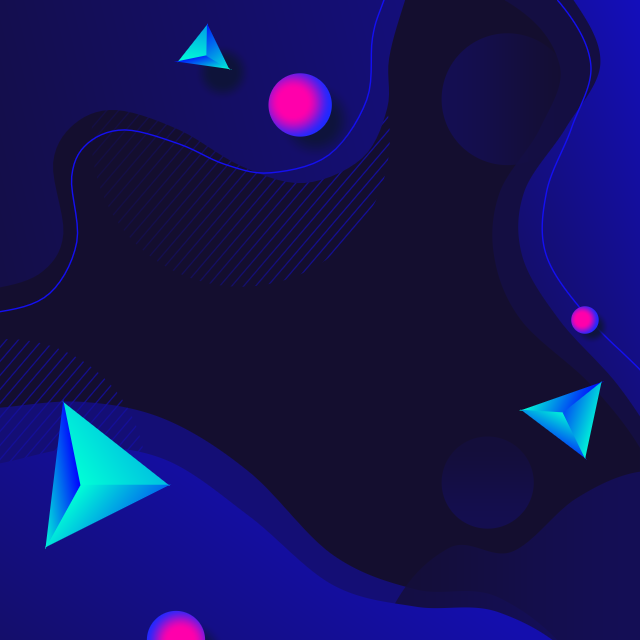
Give the GLSL for this background, as a WebGL 2 fragment shader.

```glsl
#version 300 es
precision highp float;
// Draws dark blue liquid waves with hatching, glowing spheres and cyan pyramids.
uniform vec2 u_resolution;
out vec4 fragColor;

const vec3 NIGHT = vec3(0.08, 0.053, 0.185);
const vec3 LINE = vec3(0.08, 0.06, 0.95);
const vec3 PINK = vec3(1.0, 0.0, 0.67);
const vec3 BLUE = vec3(0.0, 0.02, 1.0);
const vec3 CYAN = vec3(0.0, 1.0, 0.84);

// Closed outlines of the upper left blob and its contour line
const vec2 BLOB[16] = vec2[16](vec2(-.104,.544), vec2(0,.551), vec2(.068,.577), vec2(.099,.635),
  vec2(.083,.746), vec2(.117,.807), vec2(.182,.828), vec2(.28,.797), vec2(.378,.74), vec2(.475,.714),
  vec2(.566,.753), vec2(.605,.831), vec2(.608,.909), vec2(.633,1), vec2(.677,1.13), vec2(-.13,1.13));
const vec2 CONTOUR[16] = vec2[16](vec2(-.104,.512), vec2(0,.513), vec2(.078,.542), vec2(.12,.622),
  vec2(.112,.724), vec2(.137,.776), vec2(.195,.797), vec2(.28,.775), vec2(.352,.743), vec2(.423,.73),
  vec2(.514,.758), vec2(.573,.844), vec2(.582,.941), vec2(.6,1), vec2(.651,1.13), vec2(-.13,1.13));
// Evenly spaced heights of the single-valued waves
const float RIGHT_BAND[10] = float[10](.535,.788,.874,.844,.781,.772,.814,.922,1.,1.04);
const float RIGHT_WAVE[10] = float[10](.802,.896,.938,.884,.819,.816,.874,.964,1.03,1.08);
const float RIGHT_LINE[10] = float[10](.754,.871,.923,.893,.854,.854,.922,1.02,1.08,1.1);
const float LOW_BAND[10] = float[10](.349,.363,.372,.344,.262,.133,.079,.066,-.048,-.3);
const float LOW_WAVE[10] = float[10](.251,.276,.301,.281,.193,.086,.052,.043,-.042,-.24);
const float CORNER[10] = float[10](-.3,.023,.143,.138,.221,.263,.25,.25,.25,.25);

vec3 navy(float b) { return vec3(0.08, 0.053, b); }

float fill(float d, float px) { return clamp(0.5 - d / px, 0.0, 1.0); }

float cross2(vec2 a, vec2 b) { return a.x * b.y - a.y * b.x; }

// Catmull-Rom weights
vec4 weights(float t) {
  float t2 = t * t, t3 = t2 * t;
  return 0.5 * vec4(2.0*t2 - t - t3, 2.0 - 5.0*t2 + 3.0*t3, t + 4.0*t2 - 3.0*t3, t3 - t2);
}

// Signed distance to a smooth closed outline
float outline(vec2 p, vec2 k[16]) {
  float d = 1e3, side = 1.0;
  vec2 a = k[0];
  for (int i = 0; i < 16; i++) {
    mat4x2 m = mat4x2(k[(i + 15) % 16], k[i], k[(i + 1) % 16], k[(i + 2) % 16]);
    for (int j = 1; j <= 7; j++) {
      vec2 b = m * weights(float(j) / 7.0), e = b - a, w = p - a;
      vec2 q = w - e * clamp(dot(w, e) / dot(e, e), 0.0, 1.0);
      d = min(d, dot(q, q));
      if ((a.y > p.y) != (b.y > p.y) && w.x < e.x * w.y / e.y) side = -side;
      a = b;
    }
  }
  return side * sqrt(d);
}

float wave(float k[10], float start, float gap, float x) {
  float u = clamp((x - start) / gap, 1.0, 7.999);
  int i = int(u);
  return dot(vec4(k[i - 1], k[i], k[i + 1], k[i + 2]), weights(fract(u)));
}

// Approximate distance above a wave; q holds (along, across)
float edge(float k[10], float start, float gap, vec2 q) {
  float h = wave(k, start, gap, q.x);
  float slope = (wave(k, start, gap, q.x + 0.002) - h) / 0.002;
  return (q.y - h) / sqrt(1.0 + slope * slope);
}

// Diagonal strokes inside a disc
float hatch(vec2 p, vec2 c, float r, float px) {
  float s = dot(p, vec2(0.76, -0.649)) - 0.0015;
  float d = abs(fract(s / 0.0142 + 0.5) - 0.5) * 0.0142;
  return fill(d - 0.001, px) * fill(length(p - c) - r, px);
}

vec3 shadow(vec3 col, vec2 p, vec2 c, float r) {
  return mix(col, vec3(0.05, 0.08, 0.2), 0.85 * (1.0 - smoothstep(0.5 * r, 1.25 * r, length(p - c))));
}

vec3 sphere(vec3 col, vec2 p, vec2 c, float r, vec2 focus, float px) {
  col = shadow(col, p, c + vec2(0.5, -0.5) * r, r);
  float t = length(p - c - focus * r) / r;
  vec3 body = mix(PINK, vec3(0.12, 0.16, 1.0), smoothstep(0.42, 1.22, t));
  return mix(col, body, fill(length(p - c) - r, px));
}

// Triangle with a blue-to-cyan shade given at each corner
vec3 facet(vec3 col, vec2 p, vec2 a, vec2 b, vec2 c, vec3 shade, float px) {
  float area = cross2(b - a, c - a);
  vec3 w = vec3(cross2(c - b, p - b), cross2(a - c, p - c), cross2(b - a, p - a)) / area;
  vec3 h = w * abs(area) / vec3(length(c - b), length(a - c), length(b - a));
  float d = -min(h.x, min(h.y, h.z));
  return mix(col, mix(BLUE, CYAN, clamp(dot(w, shade), 0.0, 1.0)), fill(d - 0.4 * px, px));
}

vec3 pyramid(vec3 col, vec2 p, vec2 a, vec2 b, vec2 c, vec2 apex, mat3 shades, float px) {
  col = facet(col, p, a, b, apex, shades[0], px);
  col = facet(col, p, b, c, apex, shades[1], px);
  return facet(col, p, c, a, apex, shades[2], px);
}

void main() {
  vec2 p = gl_FragCoord.xy / u_resolution;
  float px = 1.0 / min(u_resolution.x, u_resolution.y);
  vec3 col = NIGHT;

  // Faint discs and hatching on the dark ground
  col = mix(col, navy(mix(0.32, 0.2, smoothstep(0.69, 0.9, p.x))), fill(length(p - vec2(.793,.845)) - .103, px));
  col = mix(col, navy(mix(0.31, 0.23, smoothstep(0.18, 0.31, p.y))), fill(length(p - vec2(.762,.246)) - .072, px));
  col = mix(col, navy(mix(0.27, 0.6, smoothstep(0.15, 0.6, p.x))), hatch(p, vec2(.376,.785), .233, px));

  // Right and upper left waves
  col = mix(col, navy(0.27), 0.85 * fill(-edge(RIGHT_BAND, 1.1, -0.1, p.yx), px));
  float glow = clamp((p.x - 0.8) * 2.0 + (p.y - 0.45) * 0.9, 0.0, 1.0);
  col = mix(col, navy(mix(0.36, 0.78, glow)), fill(-edge(RIGHT_WAVE, 1.1, -0.1, p.yx), px));
  glow = clamp(p.x * 1.2 + (p.y - 0.55) * 0.3, 0.0, 1.0);
  col = mix(col, navy(mix(0.28, 0.5, glow)), fill(outline(p, BLOB), px));

  // Lower waves
  col = mix(col, navy(0.46), fill(edge(LOW_BAND, -0.13, 0.13, p), px));
  col = mix(col, navy(0.62), 0.85 * hatch(p, vec2(.013,.255), .215, px));
  col = mix(col, navy(mix(0.23, 0.36, smoothstep(0.6, 1.0, p.x))), 0.85 * fill(edge(CORNER, 0.5, 0.1, p), px));
  glow = clamp(0.25 + p.x * 0.9 + p.y * 1.3, 0.0, 1.0);
  col = mix(col, navy(mix(0.33, 0.68, glow)), fill(edge(LOW_WAVE, -0.13, 0.13, p), px));

  // Contour lines
  col = mix(col, LINE, fill(abs(outline(p, CONTOUR)) - 0.0011, px));
  col = mix(col, LINE, fill(abs(edge(RIGHT_LINE, 1.1, -0.1, p.yx)) - 0.0011, px));

  // Spheres
  col = sphere(col, p, vec2(.469,.836), .0495, vec2(-.22,.08), px);
  col = sphere(col, p, vec2(.914,.5), .0215, vec2(-.2,.05), px);
  col = sphere(col, p, vec2(.275,0), .0455, vec2(.16,-.05), px);

  // Pyramids
  col = shadow(col, p, vec2(.348,.887), .036);
  col = pyramid(col, p, vec2(.324,.961), vec2(.279,.904), vec2(.357,.893), vec2(.323,.913),
    mat3(.6,1,.9, .1,1,.2, .9,.1,.5), px);
  col = pyramid(col, p, vec2(.099,.371), vec2(.263,.242), vec2(.072,.146), vec2(.125,.242),
    mat3(.9,.75,1, .4,.9,1, .95,.1,0), px);
  col = pyramid(col, p, vec2(.939,.402), vec2(.816,.359), vec2(.914,.285), vec2(.88,.355),
    mat3(0,1,.35, .6,.25,.95, .95,.8,.3), px);
  fragColor = vec4(col, 1.0);
}
```
